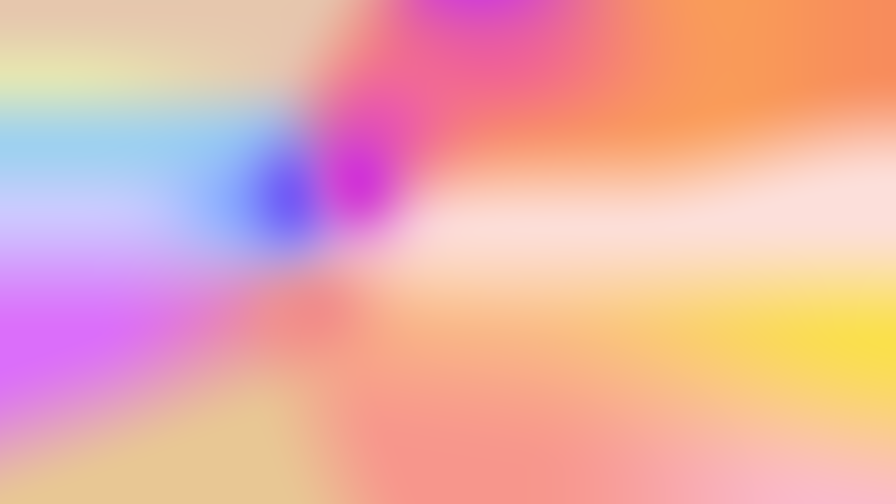
Give the GLSL for this background, as a Shadertoy shader.

```glsl
// Soft transition from 0 to 1 centred on an edge
float rise(float edge, float halfWidth, float v) {
    return smoothstep(edge - halfWidth, edge + halfWidth, v);
}

// Elliptical gaussian glow
float glow(vec2 p, vec2 centre, vec2 radius) {
    vec2 q = (p - centre) / radius;
    return exp(-dot(q, q));
}

// Cool side: sand, lime, sky, lavender, violet, sand
vec3 coolBands(vec2 p) {
    vec3 violet = mix(vec3(0.86, 0.43, 0.98), vec3(0.93, 0.50, 0.62), smoothstep(0.10, 0.36, p.x));
    vec3 lime = mix(vec3(0.91, 0.92, 0.69), vec3(0.90, 0.80, 0.69), smoothstep(0.05, 0.32, p.x));
    vec3 col = mix(vec3(0.90, 0.78, 0.68), lime, rise(0.10, 0.09, p.y));
    col = mix(col, vec3(0.62, 0.82, 0.94), rise(0.21, 0.085, p.y));
    col = mix(col, vec3(0.80, 0.80, 1.00), rise(0.36, 0.08, p.y));
    col = mix(col, violet, rise(0.53, 0.14, p.y));
    return mix(col, vec3(0.91, 0.78, 0.58), rise(0.87 - 0.62 * p.x, 0.15, p.y));
}

// Warm side: orange, blush, gold, coral
vec3 warmBands(vec2 p) {
    vec3 orange = mix(vec3(0.98, 0.62, 0.34), vec3(0.97, 0.55, 0.36), smoothstep(0.78, 1.0, p.x));
    vec3 gold = mix(vec3(0.98, 0.76, 0.52), vec3(0.98, 0.88, 0.29), smoothstep(0.55, 1.0, p.x));
    vec3 coral = mix(vec3(0.97, 0.59, 0.55), vec3(0.98, 0.73, 0.80), smoothstep(0.58, 0.93, p.x));
    vec3 col = mix(orange, vec3(0.99, 0.875, 0.855), rise(0.345 - 0.09 * smoothstep(0.7, 1.0, p.x), 0.12, p.y));
    col = mix(col, gold, rise(0.56, 0.13, p.y));
    return mix(col, coral, rise(0.73 + 0.27 * (p.x - 0.55), 0.19, p.y));
}

void mainImage(out vec4 fragColor, in vec2 fragCoord) {
    // x runs rightward, y runs down from the top edge
    vec2 p = fragCoord / iResolution.xy;
    p.y = 1.0 - p.y;

    // Join both sides along a bowed seam
    float bow = p.y - 0.55;
    float seam = 0.335 + 0.28 * bow * bow;
    vec3 col = mix(coolBands(p), warmBands(p), rise(seam, 0.075, p.x));

    // Pink and magenta sweep from the top
    float warmSide = rise(seam - 0.01, 0.08, p.x);
    col = mix(col, vec3(0.95, 0.39, 0.57), 0.95 * warmSide * glow(p, vec2(0.55, 0.12), vec2(0.15, 0.14)));
    col = mix(col, vec3(0.94, 0.38, 0.64), 0.95 * glow(p, vec2(0.436, 0.23), vec2(0.08, 0.12)));
    col = mix(col, vec3(0.82, 0.24, 0.84), warmSide * glow(p, vec2(0.535, -0.03), vec2(0.12, 0.11)));

    // Coral fold below the core
    col = mix(col, vec3(0.95, 0.54, 0.53), 0.9 * glow(p, vec2(0.35, 0.62), vec2(0.07, 0.10)));

    // Blue halo, indigo edge and magenta core
    col = mix(col, vec3(0.50, 0.68, 1.00), 0.8 * glow(p, vec2(0.27, 0.40), vec2(0.08, 0.11)));
    col = mix(col, vec3(0.40, 0.38, 0.98), glow(p, vec2(0.325, 0.39), vec2(0.05, 0.11)));
    col = mix(col, vec3(0.82, 0.20, 0.84), glow(p, vec2(0.40, 0.355), vec2(0.055, 0.12)));

    fragColor = vec4(col, 1.0);
}
```
